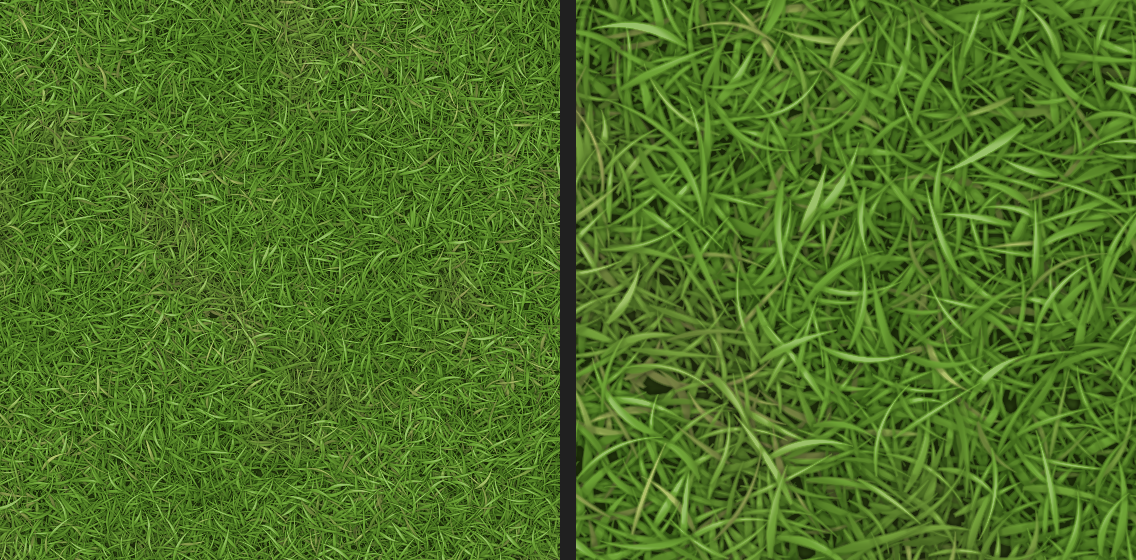
Left: the whole. Right: its middle third, enlarged.
A three.js fragment shader for this texture:

```glsl
// Dense lawn seen from above: curved, tapered grass blades are scattered on
// rotated jittered grids and stacked from dark undergrowth to sunlit tips.
// Tone and dryness are composited first, then mapped through a green ramp.
varying vec2 vUv;

const int LAYERS = 18;

vec4 hash4(vec3 seed) {
  vec4 p = fract(seed.xyzx * vec4(0.1031, 0.1030, 0.0973, 0.1099));
  p += dot(p, p.wzxy + 33.33);
  return fract((p.xxyz + p.yzzw) * p.zywx);
}

mat2 rotation(float angle) {
  float c = cos(angle), s = sin(angle);
  return mat2(c, s, -s, c);
}

// Layered sines, roughly -1 to 1, for broad irregular patches
float patches(vec2 p) {
  return 0.5 * sin(p.x * 9.0 + 2.0 * sin(p.y * 7.0 + 1.0))
       + 0.3 * sin(p.y * 17.0 - 2.0 * sin(p.x * 11.0))
       + 0.2 * sin((p.x + p.y) * 29.0 + 3.0 * sin(p.x * 13.0 - p.y * 8.0));
}

// Prevailing direction of a tuft
float tuftAngle(vec2 p) {
  return 1.2 + 1.0 * sin(p.x * 13.0 + 2.5 * sin(p.y * 11.0))
             + 0.8 * sin(p.y * 19.0 + 2.0 * sin(p.x * 15.0 + 2.0));
}

vec3 grassRamp(float tone) {
  vec3 c = vec3(0.08, 0.15, 0.015);
  c = mix(c, vec3(0.18, 0.31, 0.07), smoothstep(0.02, 0.13, tone));
  c = mix(c, vec3(0.26, 0.42, 0.11), smoothstep(0.13, 0.31, tone));
  c = mix(c, vec3(0.35, 0.53, 0.16), smoothstep(0.31, 0.56, tone));
  c = mix(c, vec3(0.43, 0.64, 0.21), smoothstep(0.56, 0.80, tone));
  return mix(c, vec3(0.60, 0.76, 0.42), smoothstep(0.82, 1.05, tone));
}

// Paints one layer of blades over the surface (x: tone, y: dryness)
vec2 paintLayer(vec2 surface, vec2 uv, float layer) {
  float height = layer / float(LAYERS - 1);
  float scale = mix(42.0, 27.0, height);
  float turn = layer * 2.4;
  mat2 spin = rotation(turn);
  vec2 offset = vec2(71.3, 53.7) + layer * 7.31;
  vec2 p = spin * uv * scale + offset;
  float soft = 0.001 * scale;

  for (int j = -1; j <= 1; j++) {
    for (int i = -1; i <= 1; i++) {
      vec2 cell = floor(p) + vec2(float(i), float(j));
      vec4 place = hash4(vec3(cell, layer + 3.0));
      vec4 look = hash4(vec3(cell, layer + 47.0));
      vec2 home = ((cell + 0.5 - offset) * spin) / scale;
      float patchy = patches(home);

      // Blade space: x runs from root to tip, y across the bent midrib
      float angle = tuftAngle(home) + turn + (place.z - 0.5) * 3.4;
      vec2 q = (p - cell - place.xy) * rotation(angle);
      float reach = mix(0.5, 0.88, place.w);
      float along = q.x / reach;
      q.y -= (look.z - 0.5) * 0.6 * reach * (along * along - 0.4);
      float t = clamp(along * 0.5 + 0.5, 0.0, 1.0);
      float width = scale * mix(0.0013, 0.0032, look.y * look.y);
      float taper = smoothstep(-0.2, 0.3, t) * (1.0 - t * t);
      float edge = max(abs(q.y) - width * taper, abs(q.x) - reach);

      // Soft contact shadow, then the blade itself
      surface.x *= 1.0 - 0.30 * (1.0 - smoothstep(0.0, 0.0042 * scale, edge));
      float tone = 0.17 + 0.45 * height + 0.45 * look.x + 0.07 * patchy;
      tone *= 0.78 + 0.30 * smoothstep(0.0, 0.6, t);
      tone *= 1.0 + 0.16 * clamp(q.y / width, -1.0, 1.0);
      float dry = smoothstep(0.84, 1.0, look.w + 0.10 * patchy);
      float cover = 1.0 - smoothstep(-soft, soft, edge);
      surface = mix(surface, vec2(tone, dry), cover);
    }
  }
  return surface;
}

void main() {
  // Shaded soil and thatch below the blades
  vec2 surface = vec2(0.08 + 0.04 * patches(vUv * 7.0), 0.3);
  for (int layer = 0; layer < LAYERS; layer++) {
    surface = paintLayer(surface, vUv, float(layer));
  }

  // Dry blades turn to straw, most of all in worn patches
  vec3 green = grassRamp(surface.x);
  float light = dot(green, vec3(0.3, 0.6, 0.1));
  vec3 straw = light * vec3(1.08, 1.12, 0.62);
  float worn = 0.25 * smoothstep(0.25, 0.9, patches(vUv.yx + 0.4));
  vec3 color = mix(green, straw, clamp(0.75 * surface.y + worn, 0.0, 1.0));
  gl_FragColor = vec4(color, 1.0);
}
```
